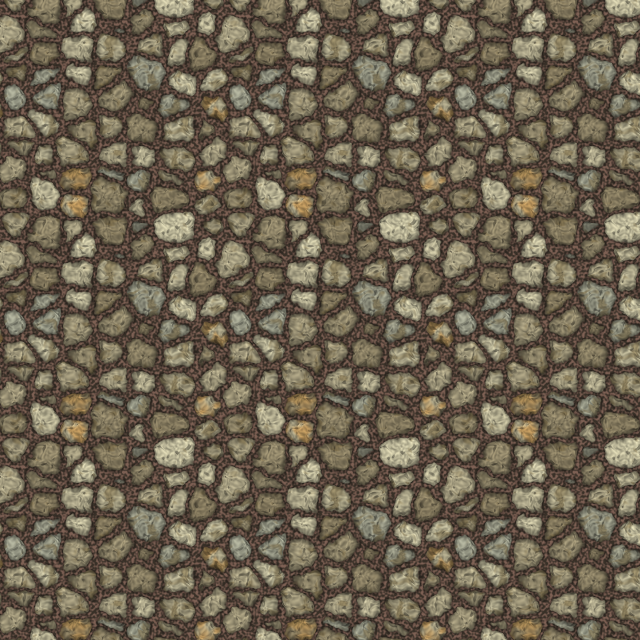
Write a Shadertoy shader that draws this texture.

```glsl
// Repeating wall of weathered field stones set in dark reddish mortar

const float TILE_SIZE = 0.352;          // repeat length, in canvas heights
const vec2 CELLS = vec2(7.0, 9.0);      // stones per repeat
const vec2 CELL_SHAPE = vec2(1.0, 0.78);

const vec3 STONE_DARK = vec3(0.45, 0.405, 0.305);
const vec3 STONE_LIGHT = vec3(0.71, 0.69, 0.575);
const vec3 OCHRE = vec3(0.69, 0.55, 0.34);
const vec3 SLATE = vec3(0.53, 0.55, 0.50);
const vec3 LICHEN = vec3(0.35, 0.30, 0.19);
const vec3 MORTAR_DARK = vec3(0.20, 0.17, 0.14);
const vec3 MORTAR_RED = vec3(0.45, 0.345, 0.30);

vec3 hash3(vec2 p) {
    vec3 q = fract(p.xyx * vec3(0.1031, 0.1030, 0.0973));
    q += dot(q, q.yxz + 33.33);
    return fract((q.xxy + q.yzz) * q.zyx);
}

mat2 rotation(float angle) {
    float c = cos(angle), s = sin(angle);
    return mat2(c, s, -s, c);
}

// Gradient noise that wraps after "period" cells, about -1 to 1
float cornerSlope(vec2 corner, vec2 offset, float period) {
    float angle = 6.2832 * hash3(mod(corner, period) + 17.0).x;
    return dot(vec2(cos(angle), sin(angle)), offset);
}

float gradientNoise(vec2 p, float period) {
    vec2 i = floor(p), f = p - i;
    vec2 u = f * f * f * (f * (f * 6.0 - 15.0) + 10.0);
    vec2 e = vec2(1.0, 0.0);
    float low = mix(cornerSlope(i, f, period),
                    cornerSlope(i + e.xy, f - e.xy, period), u.x);
    float high = mix(cornerSlope(i + e.yx, f - e.yx, period),
                     cornerSlope(i + e.xx, f - e.xx, period), u.x);
    return 1.5 * mix(low, high, u.y);
}

// Stone centre relative to p (xy) and its size weight (z)
vec3 stoneSeed(vec2 cell, vec2 p) {
    vec3 h = hash3(mod(cell, CELLS) + 3.0);
    vec2 centre = cell + 0.5 + 0.72 * (h.xy - 0.5);
    return vec3((centre - p) * CELL_SHAPE, 0.32 * h.z * h.z);
}

// Weighted Voronoi: returns rounded border distance, outputs the owning cell
float stoneDistance(vec2 p, out vec2 owner, out vec2 local) {
    const float ROUNDING = 15.0;
    vec2 home = floor(p);
    vec3 nearest = vec3(0.0);
    float best = 100.0;
    owner = home;
    for (int y = -2; y <= 2; y++)
    for (int x = -2; x <= 2; x++) {
        vec2 cell = home + vec2(x, y);
        vec3 seed = stoneSeed(cell, p);
        float power = dot(seed.xy, seed.xy) - seed.z;
        if (power < best) { best = power; nearest = seed; owner = cell; }
    }
    float sum = 0.0;
    for (int y = -2; y <= 2; y++)
    for (int x = -2; x <= 2; x++) {
        if (x == 0 && y == 0) continue;
        vec3 other = stoneSeed(owner + vec2(x, y), p);
        float gap = max(length(other.xy - nearest.xy), 0.05);
        float border = 0.5 * (dot(other.xy, other.xy) - other.z - best) / gap;
        sum += exp(-ROUNDING * border);
    }
    local = -nearest.xy;
    return -log(sum) / ROUNDING;
}

// Stone face: base tint, blotches, slanted streaks, grain and rounded shading
vec3 stoneColor(vec2 local, vec2 id, float edge) {
    vec3 h = hash3(id + 41.0);
    vec3 kind = hash3(id + 73.0);
    vec2 q = local + 20.0 + 10.0 * h.xy;
    vec2 along = rotation(1.8 * (h.z - 0.5)) * q + 40.0;
    float blotch = gradientNoise(q * 3.0, 256.0);
    float streak = gradientNoise(along * vec2(3.0, 10.0), 1024.0);
    float grain = gradientNoise(q * 11.0, 1024.0);
    float pits = gradientNoise(q * 7.0 + 9.0, 1024.0);

    vec3 color = mix(STONE_DARK, STONE_LIGHT, 0.12 + 0.88 * h.x);
    color = mix(color, SLATE, 0.65 * step(kind.x, 0.17));
    color = mix(color, OCHRE, step(0.93, kind.x) * smoothstep(-0.5, 0.4, blotch));
    float growth = smoothstep(0.0, 0.7, blotch + 0.5 * streak + 0.7 * kind.y - 0.45);
    color = mix(color, LICHEN, 0.6 * growth);
    color *= 1.0 + 0.10 * blotch + 0.16 * streak + 0.20 * grain;
    color *= 1.0 - 0.32 * smoothstep(0.25, 0.7, pits);
    float dome = smoothstep(-0.02, 0.15, edge);
    return color * mix(0.62, 1.05, dome) * (1.0 + 0.16 * local.y);
}

// Gritty joint, darkest where it meets a stone
vec3 mortarColor(vec2 tile, float edge) {
    float grit = gradientNoise(tile * 84.0, 84.0);
    float clumps = gradientNoise(tile * 37.0, 37.0);
    float red = smoothstep(-0.65, 0.75, grit + 0.45 * clumps);
    vec3 color = mix(MORTAR_DARK, MORTAR_RED, red);
    return color * mix(0.75, 1.1, smoothstep(0.0, 0.08, -edge));
}

void mainImage(out vec4 fragColor, in vec2 fragCoord) {
    vec2 tile = fragCoord / iResolution.y / TILE_SIZE;
    vec2 warp = vec2(gradientNoise(tile * 19.0, 19.0),
                     gradientNoise(tile.yx * 23.0, 23.0));
    vec2 owner, local;
    float border = stoneDistance(tile * CELLS + 0.11 * warp, owner, local);
    vec2 id = mod(owner, CELLS);
    float rough = 0.025 * gradientNoise(tile * 61.0, 61.0);
    float edge = border - 0.045 - 0.065 * hash3(id + 91.0).x + rough;
    vec3 color = mix(mortarColor(tile, edge), stoneColor(local, id, edge),
                     smoothstep(-0.02, 0.035, edge));
    fragColor = vec4(clamp(color, 0.0, 1.0), 1.0);
}
```
